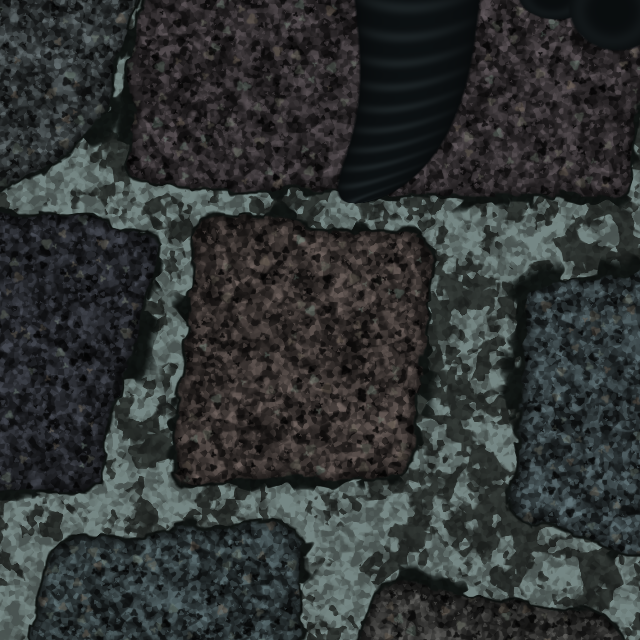
A Shadertoy shader for this texture:

```glsl
const vec3 GAP = vec3(0.055, 0.072, 0.066);
const vec3 DIRT = vec3(0.13, 0.145, 0.135);
const vec3 MORTAR_DIM = vec3(0.29, 0.33, 0.32);
const vec3 MORTAR_PALE = vec3(0.46, 0.53, 0.52);
const vec3 ROPE_DARK = vec3(0.045, 0.062, 0.070);
const vec3 ROPE_SHEEN = vec3(0.125, 0.155, 0.165);

vec3 hash3(vec2 p) {
    vec3 q = fract(vec3(p.xyx) * vec3(0.1031, 0.1030, 0.0973));
    q += dot(q, q.yxz + 33.33);
    return fract((q.xxy + q.yzz) * q.zyx);
}

// Cellular noise: each cell has a random shade, blended softly at its borders
float cells(vec2 p) {
    vec2 id = floor(p), f = p - id;
    float sum = 0.0, total = 0.0;
    for (int y = -1; y <= 1; y++)
    for (int x = -1; x <= 1; x++) {
        vec2 o = vec2(x, y);
        vec3 h = hash3(id + o + 200.0);
        vec2 r = o + h.xy - f;
        float w = exp(-12.0 * dot(r, r));
        sum += w * h.z;
        total += w;
    }
    return sum / total;
}

float layered(vec2 p) {
    return 0.45 * cells(p) + 0.33 * cells(p * 2.1 + 7.3) + 0.22 * cells(p * 4.7 + 3.1);
}

// Scattered mineral chips: x is coverage, y is a random tint
vec2 chips(vec2 p, float share) {
    vec2 id = floor(p), f = p - id, best = vec2(0.0);
    for (int y = -1; y <= 1; y++)
    for (int x = -1; x <= 1; x++) {
        vec2 o = vec2(x, y);
        vec3 h = hash3(id + o + 531.0);
        vec2 r = o + h.xy - f;
        float size = 0.22 + 0.28 * fract(h.x * 17.0);
        float bend = 0.08 * sin(3.0 * atan(r.y, r.x) + 6.3 * h.y);
        float c = smoothstep(size, size - 0.2, length(r) + bend) * step(1.0 - share, h.z);
        if (c > best.x) best = vec2(c, fract(h.z * 41.0));
    }
    return best;
}

float smoothMax(float a, float b, float k) {
    float h = max(k - abs(a - b), 0.0) / k;
    return max(a, b) + 0.25 * h * h * k;
}

float edgeDist(vec2 p, vec2 a, vec2 b) {
    vec2 e = normalize(b - a);
    return dot(p - a, vec2(-e.y, e.x));
}

// Rounded four-sided stone, corners clockwise from the upper left
void layStone(vec2 p, vec2 a, vec2 b, vec2 c, vec2 d, vec3 tint,
              inout float dist, inout vec3 base) {
    float across = smoothMax(edgeDist(p, b, c), edgeDist(p, d, a), 0.05);
    float along = smoothMax(edgeDist(p, a, b), edgeDist(p, c, d), 0.05);
    float e = smoothMax(across, along, 0.05);
    if (e < dist) { dist = e; base = tint; }
}

vec3 stoneColor(vec2 p, vec3 base, float dist) {
    float grain = 0.75 * cells(p * 68.0) + 0.75 * cells(p * 140.0 + 9.0);
    float broad = 0.8 + 0.4 * layered(p * 11.0);
    vec3 col = base * broad * (0.22 + 1.05 * pow(grain, 1.4));
    vec2 big = chips(p * 50.0, 0.20), small = chips(p * 105.0 + 5.0, 0.22);
    vec3 pale = mix(vec3(0.36, 0.32, 0.28), vec3(0.34, 0.40, 0.37), big.y);
    col = mix(col, pale * (0.6 + 0.5 * grain), 0.6 * big.x);
    col = mix(col, base * 2.0, 0.45 * small.x);
    col *= 1.0 - 0.7 * chips(p * 60.0 + 31.0, 0.13).x;
    return col * mix(0.6, 1.0, smoothstep(0.0, -0.018, dist));
}

vec3 mortarColor(vec2 p, float dist) {
    float grit = 0.5 * cells(p * 60.0) + 0.5 * cells(p * 130.0);
    vec3 col = mix(MORTAR_DIM, MORTAR_PALE, smoothstep(0.2, 0.75, grit));
    float wear = layered(p * 23.0) + 0.09 * smoothstep(0.5, 0.8, p.x);
    col = mix(col, DIRT * (0.6 + 0.8 * grit), 0.9 * smoothstep(0.55, 0.66, wear));
    float gapWidth = 0.006 + 0.034 * smoothstep(0.5, 0.72, layered(p * 9.0));
    return mix(GAP * (0.7 + 0.6 * grit), col, smoothstep(0.4 * gapWidth, gapWidth, dist));
}

// Tapered, curved cord with slanted ribs; depth runs down from the top
void drawRope(vec2 p, inout vec3 col) {
    float depth = 1.0 - p.y;
    float halfWidth = (0.098 - 0.11 * depth) * sqrt(max(1.0 - pow(depth / 0.318, 10.0), 0.0001));
    float s = (p.x - 0.652 + 3.0 * depth * depth * depth) / halfWidth;
    float phase = depth * (20.0 + 32.0 * depth) + 0.45 * s * s + s * (0.1 + 2.2 * depth);
    float rib = pow(0.5 + 0.5 * sin(6.2832 * phase), 2.5);
    float body = sqrt(max(1.0 - s * s, 0.0));
    vec3 rope = mix(ROPE_DARK, ROPE_SHEEN, rib * body * (0.7 - 0.3 * s)) * (0.55 + 0.45 * body);
    float inside = smoothstep(0.003, -0.003, (abs(s) - 1.0) * halfWidth);
    col = mix(col, rope, inside * step(depth, 0.318));
}

void drawKnob(vec2 p, vec2 center, vec2 radius, inout vec3 col) {
    vec2 q = (p - center) / radius;
    float sheen = exp(-30.0 * pow(length(q + vec2(0.1, 0.1)) - 0.7, 2.0));
    vec3 knob = mix(ROPE_DARK * 0.8, ROPE_SHEEN, 0.35 * sheen);
    col = mix(col, knob, smoothstep(1.05, 0.97, length(q)));
}

void mainImage(out vec4 fragColor, in vec2 fragCoord) {
    vec2 p = fragCoord / iResolution.xy;
    vec2 w = p + 0.028 * (vec2(layered(p * 12.0), layered(p * 12.0 + 40.0)) - 0.5);

    // Paving stones
    float dist = 1.0;
    vec3 base = vec3(0.0);
    layStone(w, vec2(-0.1, 1.1), vec2(0.235, 1.1), vec2(0.155, 0.79), vec2(-0.1, 0.65), vec3(0.185, 0.205, 0.21), dist, base);
    layStone(w, vec2(0.23, 1.1), vec2(1.03, 1.1), vec2(0.98, 0.69), vec2(0.19, 0.71), vec3(0.175, 0.16, 0.168), dist, base);
    layStone(w, vec2(-0.1, 0.68), vec2(0.255, 0.64), vec2(0.145, 0.225), vec2(-0.1, 0.245), vec3(0.135, 0.143, 0.162), dist, base);
    layStone(w, vec2(0.31, 0.675), vec2(0.685, 0.62), vec2(0.64, 0.255), vec2(0.265, 0.245), vec3(0.205, 0.182, 0.174), dist, base);
    layStone(w, vec2(0.825, 0.56), vec2(1.1, 0.58), vec2(1.1, 0.11), vec2(0.80, 0.19), vec3(0.185, 0.222, 0.232), dist, base);
    layStone(w, vec2(0.075, 0.155), vec2(0.475, 0.18), vec2(0.46, -0.1), vec2(0.03, -0.1), vec3(0.18, 0.218, 0.226), dist, base);
    layStone(w, vec2(0.59, 0.095), vec2(0.97, 0.03), vec2(1.0, -0.1), vec2(0.53, -0.1), vec3(0.19, 0.19, 0.185), dist, base);

    vec3 col = mix(stoneColor(p, base, dist), mortarColor(p, dist), smoothstep(-0.002, 0.002, dist));

    // Objects resting on the paving
    drawRope(p, col);
    drawKnob(p, vec2(0.87, 1.01), vec2(0.06, 0.04), col);
    drawKnob(p, vec2(0.965, 0.99), vec2(0.075, 0.068), col);
    fragColor = vec4(col, 1.0);
}
```
